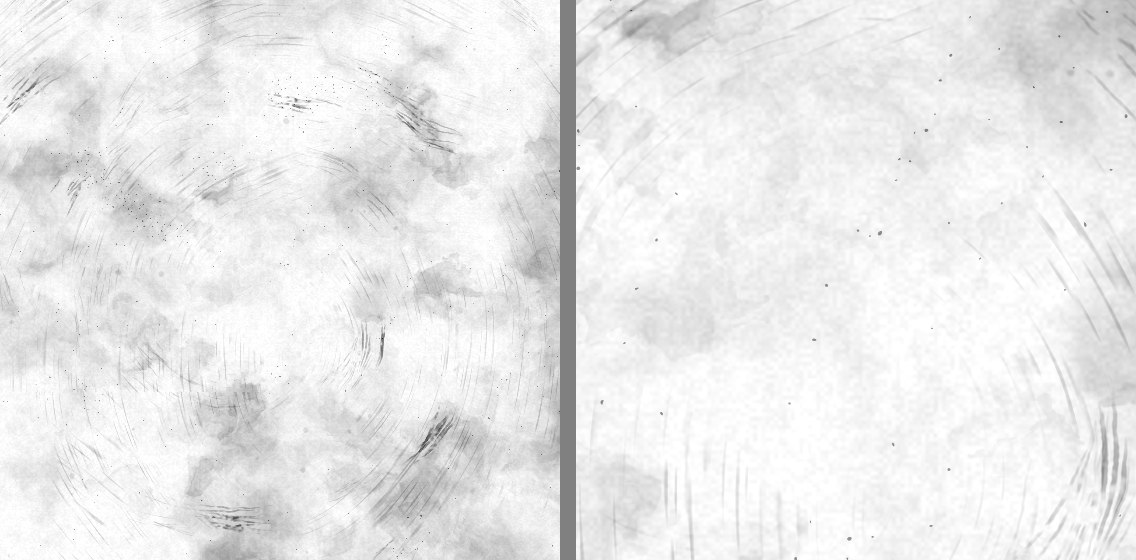
Left, the full canvas; right, a detail of the centre.
This texture is drawn by a three.js fragment shader. Its source:

```glsl
// Weathered white plaster: mottled grey clouds and watery stains under fine scratches.
// Warped fbm gives the clouds, clustered discs the stains, and bent tapering lines
// plus polar noise the scratches that sweep around one centre.
varying vec2 vUv;

const vec2 SWIRL = vec2(0.45, 0.44);

float hash(vec2 p) {
  return fract(sin(dot(p, vec2(127.1, 311.7))) * 43758.5453);
}

vec2 hash2(vec2 p) {
  return vec2(hash(p), hash(p + 41.3));
}

float noise(vec2 p) {
  vec2 i = floor(p), f = fract(p);
  f = f * f * (3.0 - 2.0 * f);
  return mix(mix(hash(i), hash(i + vec2(1.0, 0.0)), f.x),
             mix(hash(i + vec2(0.0, 1.0)), hash(i + 1.0), f.x), f.y);
}

float fbm(vec2 p) {
  float sum = 0.0, gain = 0.5;
  for (int i = 0; i < 6; i++) {
    sum += gain * noise(p);
    p = mat2(1.6, 1.2, -1.2, 1.6) * p + 17.3;
    gain *= 0.58;
  }
  return sum / 1.145;
}

// Overlapping watery discs in clusters, each with a faint darker rim
float stains(vec2 p) {
  float sum = 0.0;
  for (int i = 0; i < 20; i++) {
    vec2 cluster = hash2(vec2(float(i), 3.7));
    for (int j = 0; j < 5; j++) {
      vec2 id = vec2(float(i) + 5.0, float(j) + 11.0);
      vec2 center = cluster + (hash2(id) - 0.5) * 0.11;
      float radius = mix(0.004, 0.04, hash(id + 7.9));
      float d = length(p - center) - radius;
      float body = 1.0 - smoothstep(-0.004, 0.003, d);
      float rim = smoothstep(-0.012, -0.001, d) * body;
      sum += (body * 0.7 + rim * 0.35) * mix(0.15, 1.0, hash(id + 2.3));
    }
  }
  return min(sum, 2.0);
}

// Bundles of bent hairlines, mostly tangent to the swirl; a few are bold scrapes
float scratches(vec2 p, float wear) {
  float sum = 0.0;
  for (int i = 0; i < 32; i++) {
    float n = float(i);
    vec2 place = hash2(vec2(n, 23.1));
    float strength = mix(0.25, 1.0, pow(hash(vec2(n, 5.2)), 3.0));
    float reach = mix(0.03, 0.11, hash(vec2(n, 8.4)));
    float stray = 2.5 * pow(hash(vec2(n, 2.9)) - 0.4, 3.0);
    for (int j = 0; j < 7; j++) {
      vec2 id = vec2(n + 31.0, float(j) + 2.0);
      vec2 mid = place + (hash2(id) - 0.5) * mix(0.07, 0.025, strength);
      vec2 spoke = mid - SWIRL;
      float turn = atan(spoke.y, spoke.x) + stray + (hash(id + 6.1) - 0.5) * 0.35;
      vec2 axis = vec2(cos(turn), sin(turn));
      vec2 q = vec2(dot(p - mid, vec2(-axis.y, axis.x)), dot(p - mid, axis));
      float bend = 0.5 / max(length(spoke), 0.12);
      float t = q.x / (reach * mix(0.3, 1.0, hash(id + 9.7)));
      float taper = max(1.0 - t * t, 0.0);
      float width = mix(0.0001, 0.002, strength * strength) * taper;
      float d = abs(q.y + bend * q.x * q.x);
      sum += strength * taper * (1.0 - smoothstep(width, width + 0.0013, d));
    }
  }
  return min(sum, 1.3) * smoothstep(0.2, 0.65, wear);
}

// Fine brushed hairs along rings that are wide of the swirl centre
float streaks(vec2 p, vec2 center, float shift) {
  vec2 q = p - center;
  float r = length(q) + 0.03 * noise(p * 6.0 + shift);
  float a = atan(q.y, q.x);
  float hair = noise(vec2(a * 6.0 + r * 9.0, r * 340.0 + a * 16.0) + shift);
  float region = smoothstep(0.48, 0.66, fbm(p * 6.0 + shift));
  return smoothstep(0.66, 0.98, hair) * region * smoothstep(0.1, 0.22, r);
}

// One jittered dot in some of the cells
float specks(vec2 p, float cells, float share) {
  vec2 id = floor(p * cells);
  vec2 center = mix(vec2(0.25), vec2(0.75), hash2(id + 13.0));
  float radius = mix(0.02, 0.15, pow(hash(id + 4.4), 2.0));
  float d = length(fract(p * cells) - center);
  return step(hash(id), share) * (1.0 - smoothstep(radius, radius + 0.1, d));
}

void main() {
  vec2 uv = vUv;
  vec2 warp = vec2(fbm(uv * 13.0 + 3.0), fbm(uv * 13.0 + 61.0)) - 0.5;

  // Clouds at two scales
  float broad = fbm(uv * 4.8 + warp * 0.4 + 8.0);
  float mottle = fbm(uv * 13.0 + warp * 1.5 + 27.0);
  float cloud = 0.5 + 1.75 * (0.62 * broad + 0.38 * mottle - 0.5);
  float tone = 0.99 - 0.78 * pow(max(cloud - 0.25, 0.0), 2.0);

  // Stains, washed out in places, and dried tide marks
  tone -= 0.085 * stains(uv + warp * 0.15) * smoothstep(0.25, 0.6, mottle);
  float tide = fbm(uv * 8.0 + warp * 0.7 + 140.0);
  tone -= 0.07 * smoothstep(0.57, 0.585, tide) * (1.0 - smoothstep(0.585, 0.68, tide)) * broad;

  // Scratches and crumbs
  float wear = noise(uv * 210.0) * 0.5 + noise(uv * 60.0) * 0.5;
  tone -= 0.38 * scratches(uv + warp * 0.014, wear);
  tone -= 0.15 * (streaks(uv, SWIRL, 4.0) + streaks(uv, vec2(0.6, 0.3), 19.0));
  float dirt = smoothstep(0.62, 0.8, fbm(uv * 6.0 + 90.0));
  tone -= 0.4 * specks(uv + warp * 0.03, 150.0, 0.006 + 0.45 * dirt);
  tone -= 0.1 * specks(uv + warp * 0.02, 36.0, 0.03);

  // Paper grain
  tone += 0.03 * (noise(uv * 120.0) - 0.5) + 0.055 * (noise(uv * 400.0) - 0.5);
  gl_FragColor = vec4(vec3(clamp(tone, 0.0, 1.0)), 1.0);
}
```
